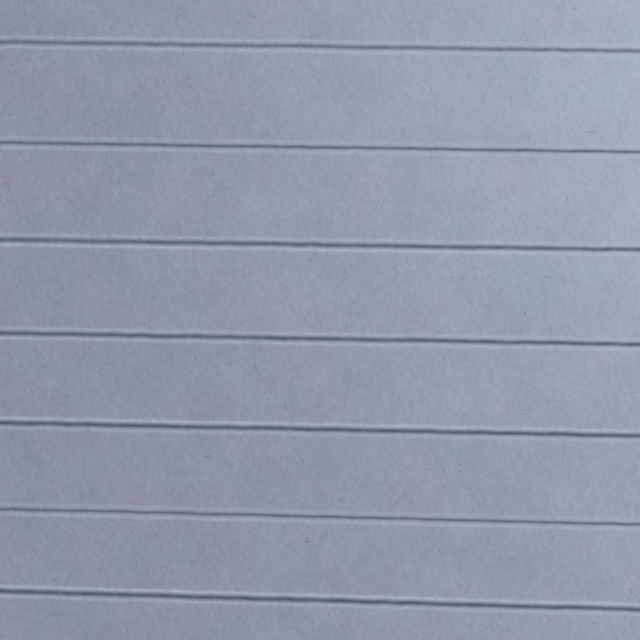
Reproduce this texture procedurally as a WebGL 2 fragment shader.

```glsl
#version 300 es
precision highp float;
// Blue-grey panel crossed by seven slightly tilted dark grooves with pale, worn lips.
uniform vec2 u_resolution;
out vec4 outColor;

const int GROOVES = 7;
const vec3 SHADE = vec3(0.535, 0.548, 0.625);   // unlit side of the panel
const vec3 SHEEN = vec3(0.665, 0.705, 0.775);   // lit upper right
const vec3 GROOVE = vec3(0.325, 0.350, 0.425);
const vec3 LIP = vec3(0.700, 0.730, 0.795);
const vec3 PINK_TINT = vec3(0.014, -0.006, 0.002);

// Groove height from the top: FIRST + SPACING * k + NARROWING * k * k
const float FIRST = 0.0655;
const float SPACING = 0.1602;
const float NARROWING = -0.00286;
const float TILT = 0.0143;
const float TILT_GROWTH = 0.0004;
const float LIP_OFFSET = 0.0078;
const float LIP_WIDTH = 0.0030;
const float GRAIN = 0.030;

// Per groove, from the top: half width, darkness, upper and lower lip
const float WIDTH[GROOVES] = float[](0.0032, 0.0026, 0.0034, 0.0033, 0.0033, 0.0024, 0.0034);
const float DARKNESS[GROOVES] = float[](0.68, 0.80, 0.86, 0.92, 0.98, 0.76, 1.0);
const float UPPER_LIP[GROOVES] = float[](0.45, 0.30, 0.45, 0.45, 0.65, 0.30, 0.70);
const float LOWER_LIP[GROOVES] = float[](0.50, 0.40, 0.65, 0.50, 0.40, 0.45, 0.45);

float hash(vec2 cell) {
    vec3 p = fract(vec3(cell.xyx) * 0.1031);
    p += dot(p, p.yzx + 33.33);
    return fract((p.x + p.y) * p.z);
}

float noise(vec2 p) {
    vec2 cell = floor(p), f = fract(p);
    f = f * f * (3.0 - 2.0 * f);
    return mix(mix(hash(cell), hash(cell + vec2(1, 0)), f.x),
               mix(hash(cell + vec2(0, 1)), hash(cell + vec2(1, 1)), f.x), f.y);
}

float fbm(vec2 p) {
    float sum = 0.0, gain = 0.5;
    for (int i = 0; i < 4; i++) {
        sum += gain * noise(p);
        p = mat2(0.8, 0.6, -0.6, 0.8) * p * 2.03 + 17.0;
        gain *= 0.5;
    }
    return sum / 0.9375;
}

float bell(float d, float width) {
    return exp(-d * d / (width * width));
}

// Broad light, cloudy tint and fine slanted grain
vec3 panel(vec2 uv) {
    float light = 0.05 + pow(uv.x, 1.3) * mix(0.42, 0.85, smoothstep(0.1, 0.9, uv.y));
    light += 0.10 * uv.y * (1.0 - uv.x);
    vec3 color = mix(SHADE, SHEEN, light);
    color += PINK_TINT * (fbm(uv * 14.0 + 5.0) - 0.5) * 3.0;
    color += 0.035 * (fbm(uv * 22.0 + 40.0) - 0.5);
    vec2 slanted = vec2(uv.x + 0.4 * uv.y, uv.y - 0.4 * uv.x);
    color += GRAIN * (noise(slanted * vec2(230.0, 130.0)) - 0.5);
    color += 0.6 * GRAIN * (noise(uv * 310.0 + 9.0) - 0.5);
    // Sparse dark specks
    float speck = smoothstep(0.93, 1.0, noise(uv * 150.0 + 70.0));
    return color - 0.06 * speck;
}

void main() {
    vec2 uv = gl_FragCoord.xy / u_resolution;
    float pixel = 1.0 / u_resolution.y;
    vec3 color = panel(uv);

    for (int i = 0; i < GROOVES; i++) {
        float k = float(i);
        float depth = FIRST + k * (SPACING + NARROWING * k);
        depth += uv.x * (TILT + TILT_GROWTH * k * k);
        float wobble = 0.0012 * (noise(vec2(uv.x * 45.0, k * 7.0)) - 0.5);
        float d = 1.0 - uv.y - depth + wobble;   // positive below the groove

        // Wear breaks up the lips and lightens the groove in places
        float wear = noise(vec2(uv.x * 95.0, k * 13.0 + 3.0));
        float roughness = noise(vec2(uv.x * 160.0, uv.y * 220.0));
        float lipWidth = max(LIP_WIDTH, 0.7 * pixel);
        float lip = UPPER_LIP[i] * bell(d + LIP_OFFSET, lipWidth)
                  + LOWER_LIP[i] * bell(d - LIP_OFFSET, lipWidth);
        color = mix(color, LIP, lip * mix(0.55, 1.15, roughness));

        float core = bell(d, max(WIDTH[i], 0.7 * pixel));
        color = mix(color, GROOVE, core * DARKNESS[i] * mix(0.78, 1.0, wear));
    }
    outColor = vec4(clamp(color, 0.0, 1.0), 1.0);
}
```
